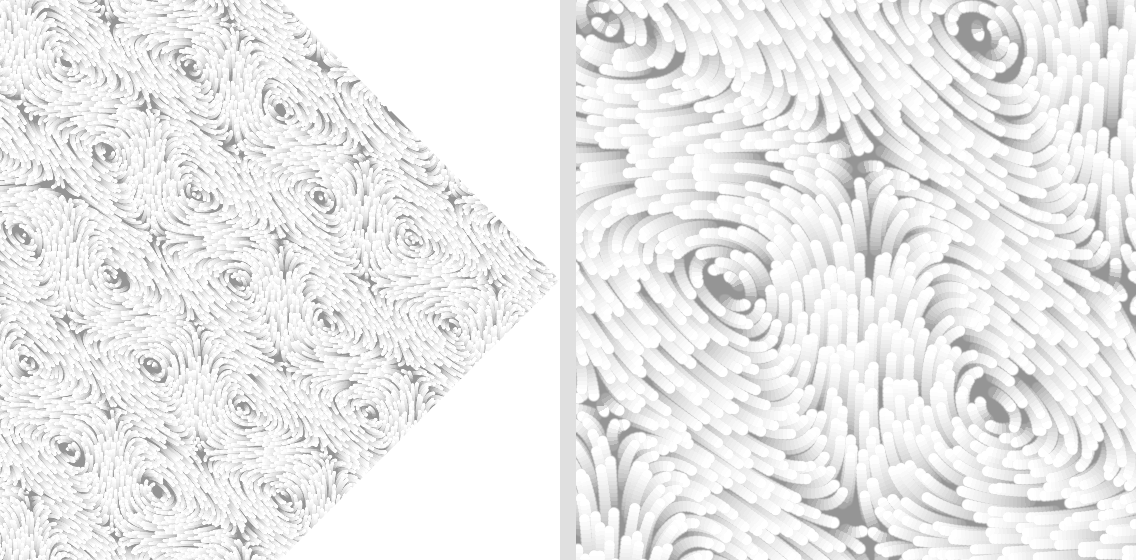
Left: the whole. Right: its middle third, enlarged.
A three.js fragment shader for this pattern:

```glsl
// Pale brush strokes swirling through a lattice of vortices, on a grey sheet turned 45 degrees.
#define PERIOD vec2(0.466, 0.3015)  // vortex spacing along the two diagonals
#define PHASE vec2(0.695, -0.0385)  // lattice offset along the two diagonals
#define SHEAR 0.71                  // bends round vortices into triangles
#define CELL 0.0092                 // at most one stroke per cell of this size
#define RADIUS 0.0035               // stroke half width
#define HALF_LENGTH 0.0232          // longest stroke half length
#define BEAD 0.0024                 // spacing of the dabs that form a stroke
#define PATCHES 26.0                // frequency of the thin and thick patches
#define GREY 0.585                  // bare sheet
#define TAIL 0.66                   // darkest stroke tone
#define REACH 3                     // neighbour cells searched each way

varying vec2 vUv;

const float TAU = 6.2831853;
const float SOFT = 0.0008;

vec2 hash2(vec2 c) {
  vec3 q = fract(c.xyx * vec3(0.1031, 0.1030, 0.0973));
  q += dot(q, q.yzx + 33.33);
  return fract((q.xx + q.yz) * q.zy);
}

float corner(vec2 cell, vec2 offset) {
  return dot(hash2(cell + offset + 5.0) * 2.0 - 1.0, fract(cell) - offset);
}

float gradientNoise(vec2 p) {
  vec2 c = floor(p);
  vec2 f = p - c;
  vec2 u = f * f * (3.0 - 2.0 * f);
  vec2 e = vec2(0.0, 1.0);
  vec4 g = vec4(dot(hash2(c + 5.0) * 2.0 - 1.0, f),
                dot(hash2(c + e.yx + 5.0) * 2.0 - 1.0, f - e.yx),
                dot(hash2(c + e.xy + 5.0) * 2.0 - 1.0, f - e.xy),
                dot(hash2(c + e.yy + 5.0) * 2.0 - 1.0, f - e.yy));
  return mix(mix(g.x, g.y, u.x), mix(g.z, g.w, u.x), u.y);
}

// Velocity along the contours of cos(a) + cos(b).
vec2 flow(vec2 p) {
  vec2 k = TAU / PERIOD;
  vec2 ab = k * (vec2(p.x + p.y, p.y - p.x) - PHASE);
  float sinB = sin(ab.y - SHEAR * cos(ab.x));
  float slopeA = -sin(ab.x) * (1.0 + SHEAR * sinB) * k.x / k.y;
  float slopeB = -sinB;
  return vec2(slopeA + slopeB, slopeB - slopeA);
}

// Tone of one curved stroke at p, running from a dark tail to a white head.
float stroke(vec2 p, vec2 cell) {
  vec2 seed = (cell + hash2(cell + 71.0)) * CELL;
  vec2 r = p - seed;
  float reach = HALF_LENGTH + RADIUS + SOFT;
  if (dot(r, r) > reach * reach) return GREY;

  // Strokes thin out in patches and where the flow is slow.
  vec2 v = flow(seed);
  float speed = length(v) + 1e-4;
  vec2 chance = hash2(cell + 19.0);
  float keep = 0.53 + 0.45 * min(speed, 1.0) + 0.9 * gradientNoise(seed * PATCHES);
  if (chance.y > keep) return GREY;
  float halfLen = HALF_LENGTH * (1.0 - exp(-1.4 * speed)) * (0.7 + 0.3 * chance.x);

  // Circular arc that follows the local bend of the flow.
  vec2 along = v / speed;
  vec2 across = vec2(-along.y, along.x);
  float stepLen = 0.004;
  float bend = dot(normalize(flow(seed + along * stepLen) + 1e-5), across) / stepLen;
  if (abs(bend) < 0.1) bend = 0.1;
  float t = dot(r, along);
  float n = dot(r, across);
  vec2 polar = vec2(1.0 - bend * n, bend * t);
  float side = (2.0 * n - bend * dot(r, r)) / (1.0 + length(polar));
  float arc = atan(polar.y, polar.x) / bend;

  // Nearest round dab on the arc; later dabs are lighter.
  float dab = clamp(floor(arc / BEAD + 0.5) * BEAD, -halfLen, halfLen);
  float dist = length(vec2(arc - dab, side)) - RADIUS;
  float progress = clamp(0.5 + 0.5 * dab / halfLen, 0.0, 1.0);
  float tone = mix(TAIL, 1.0, pow(progress, 0.62));
  return mix(GREY, tone, 1.0 - smoothstep(-SOFT, SOFT, dist));
}

void main() {
  vec2 p = vec2(vUv.x, 1.0 - vUv.y);

  // Lighter dabs lie on top.
  float tone = GREY;
  vec2 home = floor(p / CELL);
  for (int j = -REACH; j <= REACH; j++) {
    for (int i = -REACH; i <= REACH; i++) {
      tone = max(tone, stroke(p, home + vec2(float(i), float(j))));
    }
  }

  // Two edges of the turned sheet meet at the right; white lies beyond.
  float inside = min(1.5 - p.x - p.y, 0.5 + p.y - p.x) * 0.7071;
  tone = mix(1.0, tone, smoothstep(-SOFT, SOFT, inside));
  gl_FragColor = vec4(vec3(tone), 1.0);
}
```
